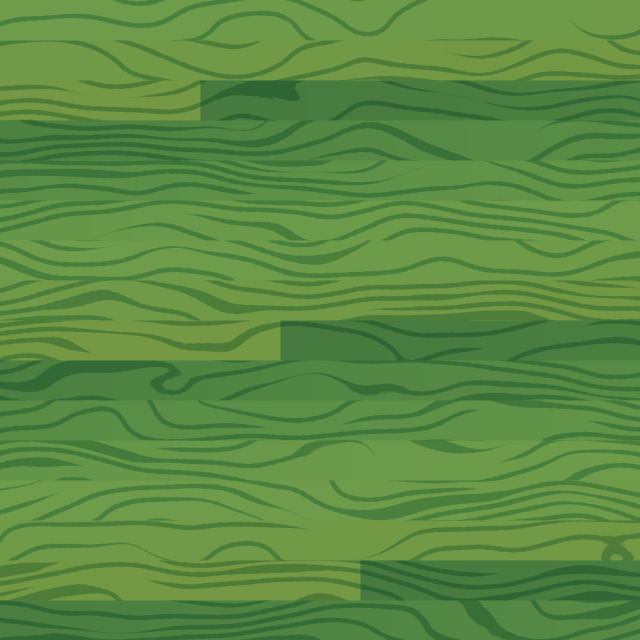
Give the GLSL for this texture, as a Shadertoy shader.

```glsl
const float PLANKS = 16.0;        // rows down the canvas
const float RAMP_LENGTH = 6.125;  // rows covered by one dark-to-light run
const float RAMP_START = 2.3125;  // first dark end, in rows from the top
const float VEINS = 39.0;         // veins per canvas height

const vec3 DEEP_GREEN = vec3(0.265, 0.470, 0.240);
const vec3 MID_GREEN = vec3(0.365, 0.570, 0.280);
const vec3 LIGHT_GREEN = vec3(0.430, 0.610, 0.290);
const vec3 OLIVE_GREEN = vec3(0.455, 0.595, 0.262);
const vec3 VEIN_TINT = vec3(0.67, 0.82, 0.82);

vec2 gradientAt(vec2 cell) {
    float h = fract(sin(dot(cell, vec2(127.1, 311.7))) * 43758.55);
    float angle = 6.28318 * h;
    return vec2(cos(angle), sin(angle));
}

float gradientNoise(vec2 p) {
    vec2 i = floor(p), f = p - i;
    vec2 u = f * f * f * (f * (f * 6.0 - 15.0) + 10.0);
    vec2 e = vec2(0.0, 1.0);
    float low = mix(dot(gradientAt(i), f),
                    dot(gradientAt(i + e.yx), f - e.yx), u.x);
    float high = mix(dot(gradientAt(i + e.xy), f - e.xy),
                     dot(gradientAt(i + e.yy), f - e.yy), u.x);
    return mix(low, high, u.y);
}

// Height field whose evenly spaced contours are the veins of one plank.
float grainField(vec2 p, float row) {
    vec2 seed = vec2(row * 17.3, row * 9.7);
    float bend = 0.085 * gradientNoise(p * vec2(3.3, 8.0) + seed);
    bend += 0.018 * gradientNoise(p * vec2(8.0, 14.0) + seed.yx + 40.0);
    return VEINS * (p.y + bend) + row * 0.37;
}

// Half width along a vein: tapered gaps, swollen lenses and a rough edge.
float veinHalfWidth(float x, float id, float row) {
    float lane = id * 5.37 + row * 3.19;
    float taper = smoothstep(-0.36, -0.10, gradientNoise(vec2(x * 3.0, lane)));
    float lens = smoothstep(0.16, 0.52, gradientNoise(vec2(x * 3.4 + 31.0, lane + 0.5)));
    float rough = 0.0009 * gradientNoise(vec2(x * 140.0, lane));
    return taper * (0.0036 + 0.0100 * lens + rough);
}

float veinMask(vec2 p, float row, float pixel) {
    float field = grainField(p, row);
    float e = 0.001;
    vec2 slope = vec2(grainField(p + vec2(e, 0.0), row),
                      grainField(p + vec2(0.0, e), row)) - field;
    float steepness = max(length(slope) / e, VEINS * 0.25);
    float halfWidth = veinHalfWidth(p.x, floor(field), row);
    halfWidth = min(halfWidth, 0.44 / steepness);
    float d = abs(fract(field) - 0.5) / steepness;
    float coverage = 1.0 - smoothstep(-0.7 * pixel, 0.7 * pixel, d - halfWidth);
    return coverage * smoothstep(0.0, pixel, halfWidth);
}

vec3 plankColor(float t) {
    vec3 color = mix(DEEP_GREEN, MID_GREEN, smoothstep(-0.08, 0.40, t));
    color = mix(color, LIGHT_GREEN, smoothstep(0.32, 0.58, t));
    return mix(color, OLIVE_GREEN, smoothstep(0.65, 1.0, t));
}

// The ramp runs along each plank and carries on in the one below.
vec3 rampColor(float x, float row, float pixel) {
    float along = row + x - RAMP_START;
    float t = fract(along / RAMP_LENGTH);
    float seam = smoothstep(0.0, pixel, t * RAMP_LENGTH);
    return mix(plankColor(1.0), plankColor(t), seam);
}

vec3 plank(vec2 p, float row, float pixel) {
    vec3 base = rampColor(p.x, row, pixel);
    return base * mix(vec3(1.0), VEIN_TINT, veinMask(p, row, pixel));
}

void mainImage(out vec4 fragColor, in vec2 fragCoord) {
    vec2 uv = fragCoord / iResolution.xy;
    float pixel = 1.0 / iResolution.y;
    float depth = (1.0 - uv.y) * PLANKS;
    float row = floor(depth);

    // Blend with the plank above across the joint.
    float joint = smoothstep(0.0, pixel, fract(depth) / PLANKS);
    vec3 color = plank(uv, row, pixel);
    if (joint < 1.0 && row > 0.0) {
        color = mix(plank(uv, row - 1.0, pixel), color, joint);
    }
    fragColor = vec4(color, 1.0);
}
```
